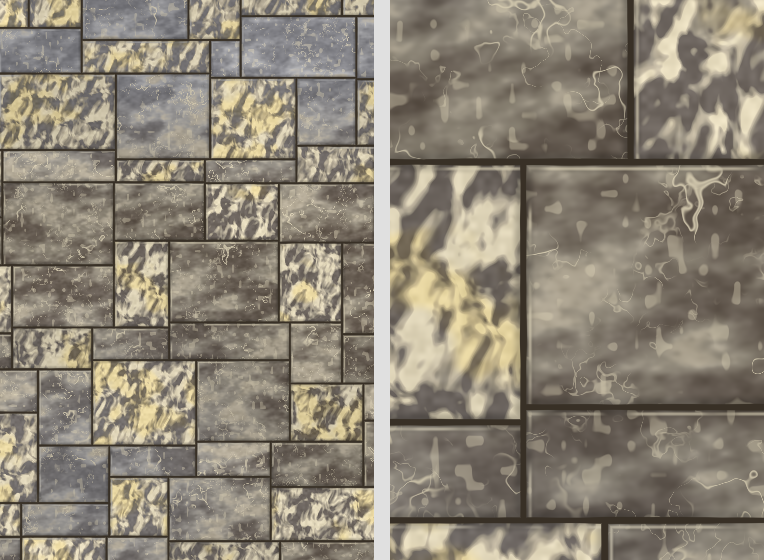
Left: the whole. Right: its middle third, enlarged.
Write a Shadertoy shader that draws this texture.

```glsl
const vec2 TILE_SIZE = vec2(0.150, 0.104);   // mean tile, in canvas heights
const vec3 CREAM = vec3(0.86, 0.82, 0.71);
const vec3 SAND  = vec3(0.71, 0.67, 0.59);
const vec3 TAUPE = vec3(0.58, 0.55, 0.49);
const vec3 UMBER = vec3(0.38, 0.34, 0.30);
const vec3 SLATE = vec3(0.48, 0.48, 0.50);
const vec3 MIST  = vec3(0.67, 0.67, 0.68);
const vec3 JOINT = vec3(0.22, 0.19, 0.15);

struct Tile { vec2 lo, hi, id; };

float hash(vec2 p) {
    vec3 q = fract(p.xyx * 0.1031);
    q += dot(q, q.yzx + 33.33);
    return fract((q.x + q.y) * q.z);
}

float noise(vec2 p) {
    vec2 i = floor(p), f = fract(p);
    f = f * f * (3.0 - 2.0 * f);
    return mix(mix(hash(i), hash(i + vec2(1, 0)), f.x),
               mix(hash(i + vec2(0, 1)), hash(i + 1.0), f.x), f.y);
}

float fbm(vec2 p, int octaves) {
    float sum = 0.0, weight = 0.5, total = 0.0;
    for (int i = 0; i < octaves; i++) {
        sum += weight * noise(p);
        total += weight;
        weight *= 0.5;
        p = mat2(1.6, 1.2, -1.2, 1.6) * p + 7.3;
    }
    return sum / total;
}

// Position of the one joint held by a lattice cell
float joint(vec2 cell) { return mix(0.15, 0.85, hash(cell + 31.0)); }

// Joints alternate upright and level, each ending on its neighbours:
// every 2x2 block of cells then encloses one rectangle
Tile findTile(vec2 g) {
    Tile tile = Tile(floor(g), floor(g) + 1.0, floor(g));
    for (int k = 0; k < 4; k++) {
        vec2 a = floor(g) - vec2(k & 1, k >> 1);
        float ll = joint(a), lr = joint(a + vec2(1, 0));
        float ul = joint(a + vec2(0, 1)), ur = joint(a + 1.0);
        bool upright = mod(a.x + a.y, 2.0) < 0.5;
        vec2 lo = a + (upright ? vec2(ll, lr) : vec2(ul, ll));
        vec2 hi = a + 1.0 + (upright ? vec2(ur, ul) : vec2(lr, ur));
        if (all(greaterThanEqual(g, lo)) && all(lessThan(g, hi))) tile = Tile(lo, hi, a);
    }
    return tile;
}

// Thin broken crack lines along the mid level of a warped noise
float veins(vec2 p, float scale, float width) {
    vec2 warp = vec2(fbm(p * scale * 2.0, 3), fbm(p * scale * 2.0 + 17.0, 3)) - 0.5;
    float level = abs(fbm(p * scale + warp * 1.8, 3) - 0.5);
    float broken = smoothstep(0.42, 0.65, fbm(p * scale * 1.3 + 40.0, 2));
    return (1.0 - smoothstep(0.0, width, level)) * broken;
}

// Polished stone: drifting pale clouds, veins and small flecks
vec3 smoothStone(vec2 p, float cool) {
    vec2 drift = vec2(p.x + p.y * 0.6, p.y - p.x * 0.25);
    float cloud = fbm(drift * vec2(16.0, 34.0), 4);
    float grain = fbm(p * vec2(110.0, 150.0), 2);
    vec3 dark = mix(UMBER, SLATE, cool);
    vec3 pale = mix(TAUPE, MIST, cool);
    vec3 col = mix(dark, pale, smoothstep(0.32, 0.64, cloud));
    col = mix(col, SAND, 0.75 * smoothstep(0.56, 0.76, cloud + (grain - 0.5) * 0.2));
    col += (grain - 0.5) * 0.12;
    col = mix(col, CREAM, 0.85 * veins(p, 17.0, 0.020));
    col = mix(col, CREAM, 0.50 * veins(p + 5.0, 34.0, 0.026));
    float fleck = smoothstep(0.77, 0.88, noise(p * vec2(150.0, 110.0)));
    return mix(col, CREAM, 0.4 * fleck);
}

// Chiselled stone: upright flakes lit from the upper left
vec3 roughStone(vec2 p, float cool) {
    vec2 q = p * vec2(82.0, 54.0) + 1.4 * fbm(p * 40.0, 2);
    float height = fbm(q, 3);
    float relief = height - fbm(q + vec2(-0.35, 0.40), 3);
    float patches = fbm(p * 22.0 + 9.0, 3);
    float light = height + relief * 0.9 + (patches - 0.5) * 0.35;
    vec3 pit = mix(UMBER, SLATE, 0.25 + 0.5 * cool);
    vec3 col = mix(pit, TAUPE, smoothstep(0.28, 0.45, light));
    col = mix(col, SAND, smoothstep(0.43, 0.57, light));
    col = mix(col, CREAM, smoothstep(0.56, 0.74, light));
    col *= mix(vec3(1.0), vec3(1.04, 1.01, 0.88), smoothstep(0.5, 0.68, patches));
    return col + (noise(p * 230.0) - 0.5) * 0.08;
}

void mainImage(out vec4 fragColor, in vec2 fragCoord) {
    vec2 p = fragCoord / iResolution.y;
    vec2 uv = fragCoord / iResolution.xy;
    float px = 1.0 / iResolution.y;

    vec2 g = p / TILE_SIZE + 0.3;
    Tile tile = findTile(g);
    vec2 fromLo = (g - tile.lo) * TILE_SIZE, fromHi = (tile.hi - g) * TILE_SIZE;
    float edge = min(min(fromLo.x, fromLo.y), min(fromHi.x, fromHi.y));

    // Cool sheen over the top and the lower left
    vec2 away = (uv - vec2(0.25, 0.14)) * vec2(2.6, 4.5);
    float cool = max(smoothstep(0.60, 0.88, uv.y), 0.8 * exp(-dot(away, away)));

    // Stone kind, mostly alternating
    float parity = mod(tile.id.x + tile.id.y, 2.0);
    bool rough = hash(tile.id + 3.7) < mix(0.16, 0.74, parity);
    vec2 stone = p + 9.0 * vec2(hash(tile.id + 11.0), hash(tile.id + 23.0));
    vec3 col = rough ? roughStone(stone, cool) : smoothStone(stone, cool);
    col *= mix(0.93, 1.07, hash(tile.id + 47.0));

    // Rounded rim, highlight along the upper and left edges, dark joint
    float wear = fbm(p * 45.0, 2);
    col *= mix(0.80, 1.0, smoothstep(0.002, 0.008, edge));
    float litSide = min(fromLo.x, fromHi.y);
    float rim = 1.0 - smoothstep(0.0, 0.0012 + px, abs(litSide - 0.0040));
    col = mix(col, mix(CREAM, MIST, cool), rim * smoothstep(0.3, 0.65, wear) * 0.65);
    float gap = 0.0014 + 0.0009 * wear;
    col = mix(JOINT, col, smoothstep(gap - px * 0.7, gap + px * 0.7, edge));

    fragColor = vec4(clamp(col, 0.0, 1.0), 1.0);
}
```
